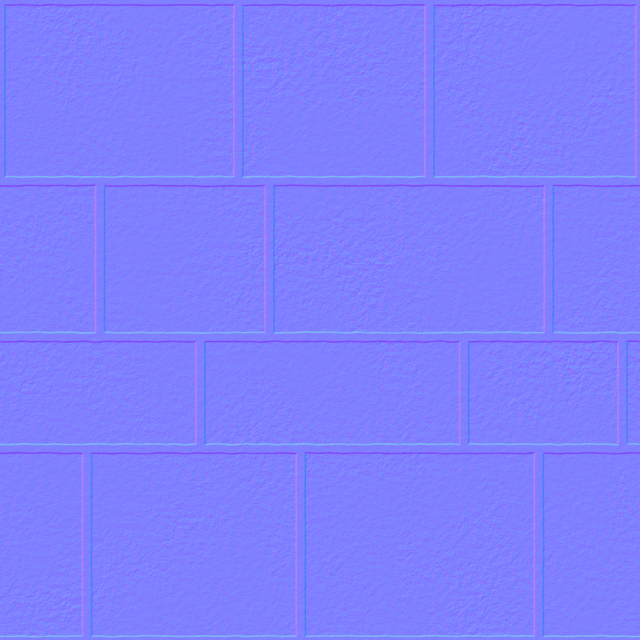
This texture map is drawn by a WebGL 1 fragment shader. Its source:

```glsl
precision highp float;
// Tangent-space normal map of a wall of large stone blocks in four uneven courses.
// A height field (bevelled blocks plus gradient-noise grain) is differentiated and
// encoded as colour, with green pointing down. Everything tiles over the canvas.

uniform vec2 u_resolution;

#define JOINT_HALF   0.0071   // half the width of a mortar joint
#define BEVEL_HALF   0.0017   // half the width of a block's edge slope
#define BEVEL_SLOPE  0.46     // steepest tilt on the block edges
#define WOBBLE       vec2(0.0005, 0.0018) // waviness of upright and level edges
#define GRAIN_SLOPE  0.040    // strength of the surface grain
#define GRAIN_CELLS  96.0     // coarsest grain cells across the canvas
#define GRAIN_FINER  1.25     // slope gained by each finer octave
#define PATCH_CELLS  6.0      // cells of the rougher patches
#define PATCH_GAIN   1.0      // contrast between smooth and rough patches
#define JOINT_GRAIN  0.55     // grain left inside the joints
#define COURSE_SHIFT 0.001    // vertical offset of the courses

float hash(vec2 c) {
  vec3 q = fract(vec3(c.xyx) * 0.1031);
  q += dot(q, q.yzx + 33.33);
  return fract((q.x + q.y) * q.z);
}

// Dot product of a lattice corner's random unit gradient with the offset
float corner(vec2 cell, vec2 offset, float period) {
  float angle = 6.2832 * hash(mod(cell, period) + period);
  return dot(vec2(cos(angle), sin(angle)), offset);
}

// Gradient noise that repeats every "period" cells
float gradientNoise(vec2 p, float period) {
  p *= period;
  vec2 i = floor(p);
  vec2 f = p - i;
  vec2 u = f * f * f * (f * (f * 6.0 - 15.0) + 10.0);
  vec2 r = vec2(1.0, 0.0);
  float low = mix(corner(i, f, period), corner(i + r, f - r, period), u.x);
  float high = mix(corner(i + r.yx, f - r.yx, period),
                   corner(i + r.xx, f - r.xx, period), u.x);
  return mix(low, high, u.y);
}

// Signed distance to the nearest block edge, positive inside the block
float blockDistance(vec2 p) {
  float y = fract(p.y + COURSE_SHIFT);

  // Course limits and the three upright joints of each course
  vec2 span = vec2(0.0, 0.2998);
  vec3 joints = vec3(0.136, 0.470, 0.842);
  if (y > 0.7178) {
    span = vec2(0.7178, 1.0);
    joints = vec3(0.0007, 0.3724, 0.6712);
  } else if (y > 0.4743) {
    span = vec2(0.4743, 0.7178);
    joints = vec3(0.1563, 0.4212, 0.8574);
  } else if (y > 0.2998) {
    span = vec2(0.2998, 0.4743);
    joints = vec3(0.3132, 0.7253, 0.9727);
  }

  vec3 across = abs(fract(p.x - joints + 0.5) - 0.5);
  float side = min(across.x, min(across.y, across.z));
  float level = min(y - span.x, span.y - y);
  return min(side, level) - JOINT_HALF;
}

// Octaves scaled by slope, with the finer ones a little stronger
float grain(vec2 p) {
  float sum = 0.0;
  float cells = GRAIN_CELLS;
  float slope = 0.8;
  for (int i = 0; i < 3; i++) {
    sum += slope * gradientNoise(p, cells) / cells;
    cells *= 2.0;
    slope *= GRAIN_FINER;
  }
  return sum;
}

float height(vec2 p, float roughness, float pixel) {
  vec2 wave = vec2(gradientNoise(p, 37.0), gradientNoise(p.yx, 43.0));
  float d = blockDistance(p + WOBBLE * wave);
  float bevel = max(BEVEL_HALF, 0.8 * pixel);
  float block = smoothstep(-bevel, bevel, d);
  float grainGain = GRAIN_SLOPE * mix(JOINT_GRAIN, roughness, block);
  return block * BEVEL_SLOPE * bevel / 0.75 + grain(p) * grainGain;
}

void main() {
  vec2 p = gl_FragCoord.xy / u_resolution;
  float pixel = 1.0 / min(u_resolution.x, u_resolution.y);

  // Soft rough patches, broken up by a finer layer
  float patches = gradientNoise(p, PATCH_CELLS) + 0.6 * gradientNoise(p, PATCH_CELLS * 4.0);
  float roughness = 0.9 * exp(PATCH_GAIN * patches);

  // Central differences
  vec2 e = vec2(max(0.0007, 0.4 * pixel), 0.0);
  float dx = height(p + e, roughness, pixel) - height(p - e, roughness, pixel);
  float dy = height(p + e.yx, roughness, pixel) - height(p - e.yx, roughness, pixel);
  vec3 normal = normalize(vec3(-dx, dy, 2.0 * e.x));

  gl_FragColor = vec4(normal * 0.5 + 0.5, 1.0);
}
```
